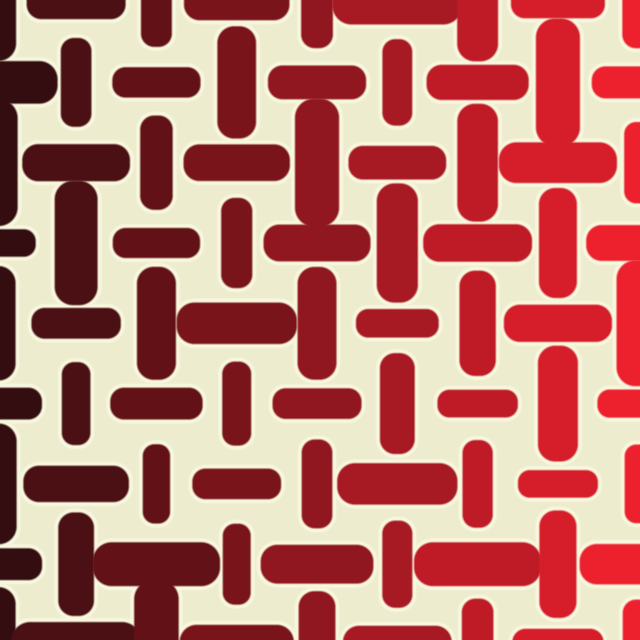
Reproduce this pattern procedurally as a Shadertoy shader.

```glsl
// Basket weave of rounded bars in random sizes, shaded column by column from dark maroon to red.

#define REPEATS 7.97                      // bars across and down
#define OFFSET vec2(0.052, -0.026)        // grid shift, in cells
#define HALF_WIDTH_MIN 0.165              // thinnest bar, in cells
#define HALF_WIDTH_MAX 0.280              // thickest bar, in cells
#define ASPECT 2.9                        // bar length over width
#define ROUNDNESS 0.86                    // corner radius over half width
#define SOFTNESS 0.018                    // half width of the edge blend, in cells
#define RIM_WIDTH 0.065                   // pale outline, in cells
#define GROUND vec3(0.932, 0.926, 0.812)
#define RIM vec3(0.968, 0.968, 0.868)
#define DARK_INK vec3(0.200, 0.052, 0.062)
#define BRIGHT_INK vec3(0.930, 0.125, 0.180)

float hash(vec2 cell) {
    vec3 q = fract(vec3(cell.xyx) * vec3(0.1031, 0.1030, 0.0973));
    q += dot(q, q.yzx + 33.33);
    return fract((q.x + q.y) * q.z);
}

float roundedBox(vec2 p, vec2 halfSize, float radius) {
    vec2 q = abs(p) - halfSize + radius;
    return length(max(q, 0.0)) + min(max(q.x, q.y), 0.0) - radius;
}

// Distance to the bar of one cell; neighbours alternate between lying and standing
float barDistance(vec2 p, vec2 cell) {
    float halfWidth = mix(HALF_WIDTH_MIN, HALF_WIDTH_MAX, hash(cell + 17.0));
    bool lying = mod(cell.x + cell.y, 2.0) > 0.5;
    vec2 local = lying ? p - cell : (p - cell).yx;
    return roundedBox(local, halfWidth * vec2(ASPECT, 1.0), halfWidth * ROUNDNESS);
}

vec3 columnInk(float column) {
    return mix(DARK_INK, BRIGHT_INK, clamp(column / 8.0, 0.0, 1.0));
}

void mainImage(out vec4 fragColor, in vec2 fragCoord) {
    // Grid coordinates, rows counted from the top
    vec2 uv = fragCoord / iResolution.y;
    vec2 p = vec2(uv.x, 1.0 - uv.y) * REPEATS + OFFSET;
    float blend = max(SOFTNESS, 0.75 * REPEATS / iResolution.y);

    // Bars reach into adjacent cells, so layer the 3 by 3 neighbourhood
    vec2 home = floor(p + 0.5);
    vec4 bars = vec4(0.0);
    float nearest = 10.0;
    for (int j = -1; j <= 1; j++) {
        for (int i = -1; i <= 1; i++) {
            vec2 cell = home + vec2(i, j);
            float d = barDistance(p, cell);
            float coverage = 1.0 - smoothstep(-blend, blend, d);
            bars = mix(bars, vec4(columnInk(cell.x), 1.0), coverage);
            nearest = min(nearest, d);
        }
    }

    // Pale rim on the ground, bars on top
    float rim = 1.0 - smoothstep(0.5 * RIM_WIDTH, RIM_WIDTH, nearest);
    vec3 ground = mix(GROUND, RIM, rim);
    fragColor = vec4(bars.rgb + ground * (1.0 - bars.a), 1.0);
}
```
